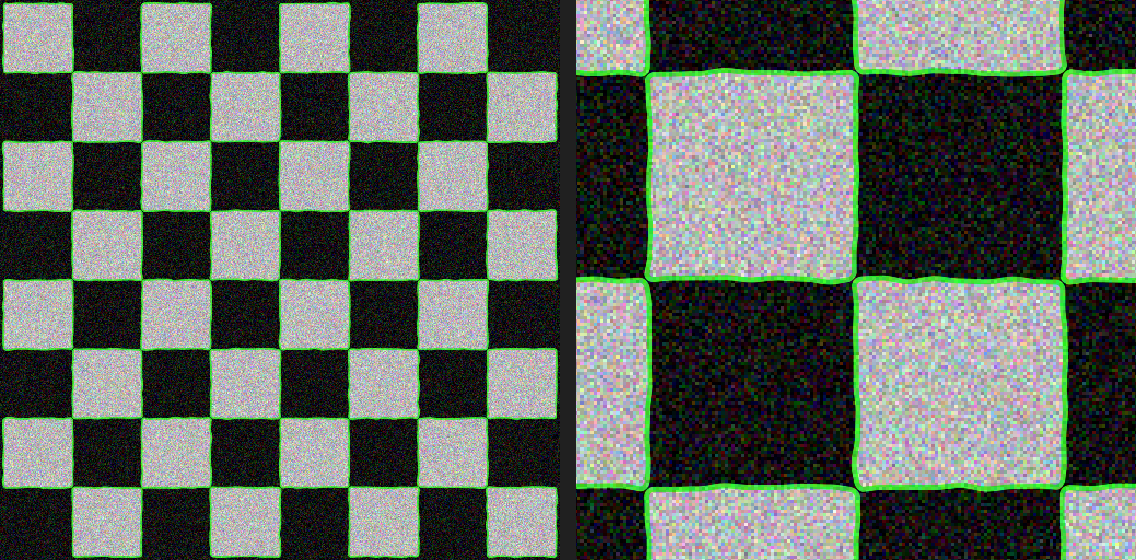
Left: the whole. Right: its middle third, enlarged.
A three.js fragment shader for this pattern:

```glsl
// An eight by eight board of pale and near-black squares under coloured grain.
// Pale squares are rounded boxes merged into one distance field, which also
// gives their thin green outline; value noise makes that edge slightly uneven.
varying vec2 vUv;

// Three independent values from 0 to 1 for a grid point.
vec3 hash3(vec2 p) {
  vec3 h = fract(p.xyx * vec3(0.1031, 0.1030, 0.0973));
  h += dot(h, h.yxz + 33.33);
  return fract((h.xxy + h.yzz) * h.zyx);
}

// Smoothly interpolated offset, each part from -1 to 1.
vec2 wobble(vec2 p) {
  vec2 cell = floor(p);
  vec2 f = fract(p);
  f = f * f * (3.0 - 2.0 * f);
  vec2 low = mix(hash3(cell).xy, hash3(cell + vec2(1.0, 0.0)).xy, f.x);
  vec2 high = mix(hash3(cell + vec2(0.0, 1.0)).xy, hash3(cell + 1.0).xy, f.x);
  return mix(low, high, f.y) * 2.0 - 1.0;
}

float roundedBox(vec2 p, float halfSize, float radius) {
  vec2 q = abs(p) - halfSize + radius;
  return length(max(q, 0.0)) + min(max(q.x, q.y), 0.0) - radius;
}

// Signed distance to the nearest pale square, in board cells.
float paleSquares(vec2 p) {
  float d = 1.0;
  for (int j = -1; j <= 1; j++) {
    for (int i = -1; i <= 1; i++) {
      vec2 cell = floor(p) + vec2(float(i), float(j));
      bool onBoard = all(greaterThanEqual(cell, vec2(0.0))) && all(lessThan(cell, vec2(8.0)));
      bool pale = mod(cell.x + cell.y, 2.0) > 0.5;
      if (onBoard && pale) d = min(d, roundedBox(p - cell - 0.5, 0.5, 0.035));
    }
  }
  return d;
}

// Bell-shaped colour grain, centred on zero.
vec3 grain(vec2 p) {
  return hash3(p) + hash3(p + 613.0) + hash3(p + 1277.0) - 1.5;
}

void main() {
  // Board coordinates inside a narrow dark margin.
  vec2 board = (vUv - 0.0059) / 0.9882 * 8.0;
  float soft = 0.5 * fwidth(board.y);
  float d = paleSquares(board + 0.011 * wobble(vUv * 64.0));

  // Squares, then the outline centred on their edges.
  vec3 color = mix(vec3(0.72), vec3(0.055), smoothstep(-soft, soft, d));
  float outline = 1.0 - smoothstep(-soft, soft, abs(d) - 0.012);
  color = mix(color, vec3(0.26, 0.88, 0.22), outline);

  // Grain, weaker on the outline.
  color += grain(floor(vUv * 512.0)) * mix(0.23, 0.12, outline);
  gl_FragColor = vec4(clamp(color, 0.0, 1.0), 1.0);
}
```
